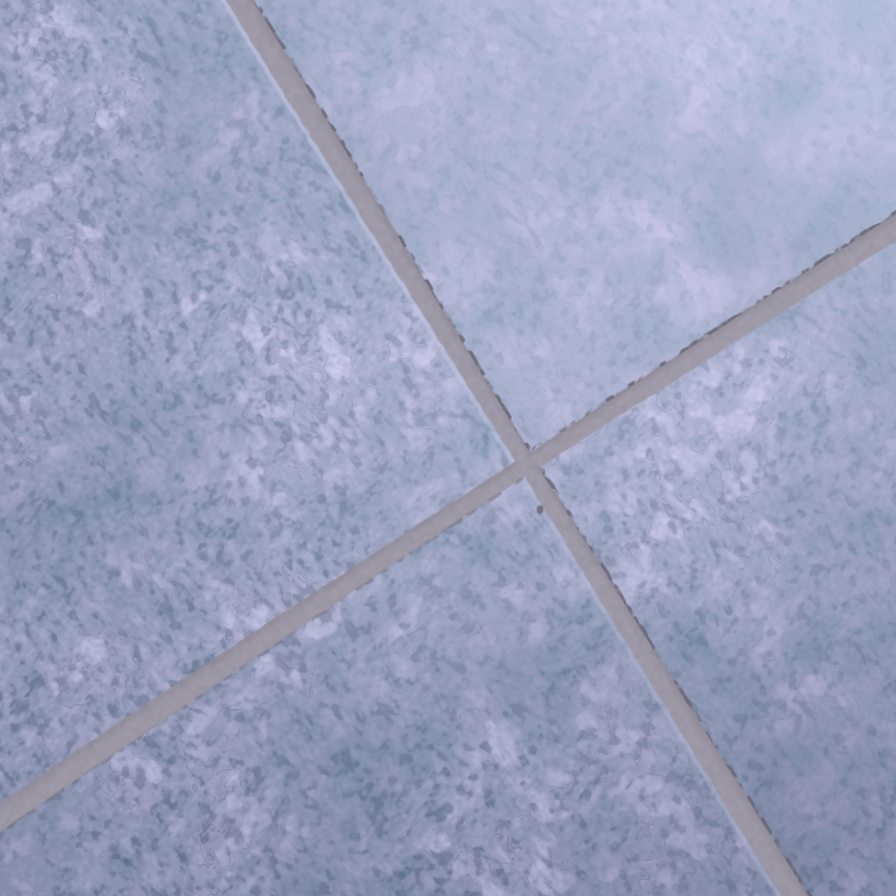
Write a Shadertoy shader that draws this texture.

```glsl
vec3 hash3(vec2 p) {
    vec3 h = vec3(dot(p, vec2(127.1, 311.7)), dot(p, vec2(269.5, 183.3)), dot(p, vec2(419.2, 371.9)));
    return fract(sin(h) * 43758.5);
}

// Smooth cellular noise: random cell values blended by distance to their centres
float cellNoise(vec2 p) {
    vec2 cell = floor(p), f = fract(p);
    float sum = 0.0, total = 0.0;
    for (int y = -1; y <= 1; y++)
    for (int x = -1; x <= 1; x++) {
        vec2 g = vec2(x, y);
        vec3 h = hash3(cell + g);
        vec2 d = g + h.xy - f;
        float w = exp(-5.0 * dot(d, d));
        sum += w * h.z;
        total += w;
    }
    return sum / total;
}

// Bends coordinates so that the flecks become ragged
vec2 warp(vec2 p) {
    p += 0.006 * sin(p.yx * 29.0 + vec2(0.4, 2.1));
    return p + 0.0015 * sin(p.yx * 113.0 + vec2(1.7, 0.3));
}

// Soft line of half width r around zero
float stroke(float d, float r) {
    return smoothstep(r, 0.2 * r, abs(d));
}

// Broad light over the floor, brightest at the upper right
float floorLight(vec2 uv) {
    vec2 c = uv - 0.5;
    return 0.60 + 0.15 * c.y + 0.05 * c.x + 0.16 * c.x * c.y + 0.04 * exp(-8.0 * dot(c, c));
}

vec3 glaze(vec2 uv, vec2 tile) {
    vec2 p = warp(uv + tile * vec2(3.7, 5.3));
    float cloud = cellNoise(p * 6.0) - 0.5;
    float patches = cellNoise(p * 16.0 + 9.0) - 0.5;
    float blotch = cellNoise(p * 45.0 + 23.0) - 0.5;
    float fleck = cellNoise(p * mat2(0.8, 0.6, -0.6, 0.8) * vec2(120.0, 95.0)) - 0.5;
    float grain = cellNoise(p * 210.0 + 41.0) - 0.5;

    // The upper right tile is smoother than the others
    float rough = mix(1.0, 0.45, tile.x * tile.y) * (0.85 + 0.6 * cloud);
    rough *= mix(1.0, 0.75, smoothstep(0.3, 0.9, uv.x));

    float tone = floorLight(uv) + 0.06 * cloud + 0.055 * patches;
    tone += rough * (0.07 * blotch + 0.085 * fleck + 0.075 * grain);

    // Small dark pits and pale chips gathered in patches
    float worn = smoothstep(-0.15, 0.25, patches + 0.5 * cloud) * rough;
    tone -= 0.08 * worn * stroke(blotch + 0.5 * fleck, 0.09) * smoothstep(0.0, 0.2, grain);
    tone -= 0.05 * rough * smoothstep(0.15, 0.4, -fleck - 0.4 * grain);
    tone += 0.04 * worn * smoothstep(0.1, 0.35, blotch + 0.4 * fleck);

    // Drift between lilac and clear blue
    float lilac = 0.5 * patches + 0.5 * blotch + 0.4 * fleck + 0.3 * cloud;
    return vec3(tone, tone + 0.030, tone + 0.145) + lilac * vec3(0.045, -0.025, -0.005);
}

void mainImage(out vec4 fragColor, in vec2 fragCoord) {
    vec2 uv = fragCoord / iResolution.xy;
    float aa = 1.0 / min(iResolution.x, iResolution.y);

    // Signed distances to the two joints, the second slightly bowed
    vec2 c = uv - vec2(0.589, 0.482);
    vec2 q = vec2(dot(c, vec2(0.850, 0.527)), dot(c, vec2(-0.548, 0.8365)));
    q.y += 0.015 * q.x * q.x;
    vec2 tile = step(0.0, q);
    vec3 color = glaze(uv, tile);

    // Joint half widths, narrowing towards the crossing
    float ragged = cellNoise(uv * 120.0) - 0.5;
    vec2 halfWidth = 0.0100 + 0.0035 * min(abs(q.yx) / 0.5, 1.0) + 0.0016 * ragged;
    vec2 edge = abs(q) - halfWidth;
    float joint = min(edge.x, edge.y);

    // Pale bevel on the left of the steep joint
    float bevel = stroke(q.x + halfWidth.x + 0.002, 0.005);
    bevel *= mix(0.35, 0.7, smoothstep(-0.05, 0.1, q.y));
    color = mix(color, vec3(0.74, 0.76, 0.87), bevel);

    // Grout, shaded across its width
    float grain = cellNoise(uv * 170.0 + 7.0) - 0.5;
    vec3 grout = vec3(0.615, 0.595, 0.650) + 0.03 * grain + 0.10 * (floorLight(uv) - 0.6);
    float across = edge.x < edge.y ? q.x / halfWidth.x : q.y / halfWidth.y;
    grout -= 0.04 * smoothstep(0.0, 1.0, across);
    color = mix(color, grout, smoothstep(1.5 * aa, -1.5 * aa, joint));

    // Broken shadows along the tile edges, kept off the crossing
    float gaps = smoothstep(-0.3, 0.3, ragged + 0.8 * grain);
    float steepShadow = stroke(q.x - halfWidth.x, 0.0032) * smoothstep(0.0, 0.006, edge.y);
    float side = q.x > 0.0 ? 1.0 : -1.0;
    float flatShadow = stroke(q.y - side * halfWidth.y, 0.0032) * smoothstep(0.0, 0.006, edge.x);
    flatShadow *= side > 0.0 ? 1.0 : 0.5;
    color = mix(color, vec3(0.38, 0.37, 0.43), 0.75 * gaps * max(steepShadow, flatShadow));

    // Crumb of dirt below the crossing
    float crumb = length((uv - vec2(0.603, 0.431)) * vec2(1.2, 0.8)) + 0.002 * grain;
    color = mix(color, vec3(0.42, 0.37, 0.41), 0.8 * smoothstep(0.006, 0.002, crumb));

    fragColor = vec4(clamp(color, 0.0, 1.0), 1.0);
}
```
